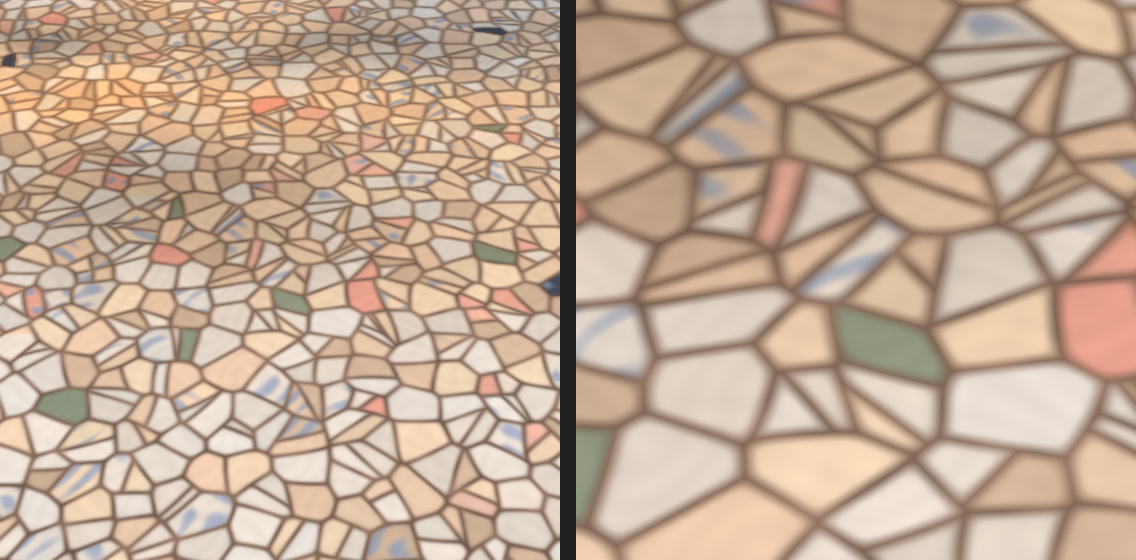
Left, the full canvas; right, a detail of the centre.
This texture is drawn by a Shadertoy shader. Its source:

```glsl
const float TILT = 0.5;              // how quickly the floor recedes
const vec2 DENSITY = vec2(12.3, 28.0);
const float JITTER = 0.88;
const float SIZE_SPREAD = 0.2;
const float SPLIT_SHARE = 0.38;      // share of stones broken in two
const float CORNER_SHARPNESS = 27.0;
const float GROUT_HALF_WIDTH = 0.046;
const float SOFTNESS = 0.0025;
const vec3 CREAM  = vec3(0.92, 0.83, 0.71);
const vec3 PEACH  = vec3(0.91, 0.77, 0.66);
const vec3 PALE   = vec3(0.88, 0.85, 0.82);
const vec3 TAN    = vec3(0.79, 0.68, 0.58);
const vec3 SALMON = vec3(0.91, 0.63, 0.56);
const vec3 GREEN  = vec3(0.55, 0.58, 0.49);
const vec3 NAVY   = vec3(0.28, 0.30, 0.38);
const vec3 STAIN  = vec3(0.56, 0.61, 0.72);
const vec3 GROUT  = vec3(0.50, 0.39, 0.33);
const vec3 SUN    = vec3(1.12, 1.01, 0.88);
const vec3 SHADE  = vec3(0.77, 0.77, 0.77);
const vec3 COOL   = vec3(0.83, 0.89, 0.97);

vec3 hash3(vec2 p) {
    vec3 q = fract(p.xyx * vec3(0.1031, 0.1030, 0.0973));
    q += dot(q, q.yxz + 33.33);
    return fract((q.xxy + q.yzz) * q.zyx);
}

// Site position in xy, power weight in z
vec3 site(vec2 cell) {
    vec3 h = hash3(cell + 71.0);
    return vec3(cell + 0.5 + JITTER * (h.xy - 0.5), SIZE_SPREAD * h.z);
}

// Weighted cells with straight sides: edge distance in x, stone id in yz
vec3 stones(vec2 p) {
    vec2 base = floor(p), home = base;
    vec3 own = vec3(0.0);
    float best = 1e5;
    for (int j = -2; j <= 2; j++)
    for (int i = -2; i <= 2; i++) {
        vec2 cell = base + vec2(i, j);
        vec3 s = site(cell);
        float power = dot(p - s.xy, p - s.xy) - s.z;
        if (power < best) { best = power; own = s; home = cell; }
    }
    float sum = 0.0;
    for (int j = -2; j <= 2; j++)
    for (int i = -2; i <= 2; i++) {
        vec2 cell = base + vec2(i, j);
        if (cell == home) continue;
        vec3 s = site(cell);
        float power = dot(p - s.xy, p - s.xy) - s.z;
        float d = (power - best) / (2.0 * length(s.xy - own.xy));
        sum += exp(-CORNER_SHARPNESS * d);
    }
    // A straight crack divides some stones
    vec3 h = hash3(home + 19.0);
    float side = 0.0;
    if (h.x < SPLIT_SHARE) {
        float angle = 6.2832 * h.y;
        float crack = dot(p - own.xy, vec2(cos(angle), sin(angle))) + 0.12 * (h.z - 0.5);
        side = step(0.0, crack);
        sum += exp(-CORNER_SHARPNESS * abs(crack));
    }
    return vec3(-log(sum) / CORNER_SHARPNESS, home + vec2(137.0 * side, 0.0));
}

float marbling(vec2 p) {
    p += 0.7 * sin(p.yx * 2.3 + 1.0);
    return 0.5 + 0.25 * (sin(p.x * 5.1 + p.y * 2.7) + sin(p.y * 6.3 - p.x * 3.4));
}

vec3 stoneColor(vec2 id, vec2 p, float depth) {
    vec3 h = hash3(id + 5.0), k = hash3(id + 43.0);
    vec3 col = mix(CREAM, PEACH, h.x);
    col = mix(col, PALE, step(h.y, mix(0.62, 0.34, depth)) * (0.65 + 0.35 * h.z));
    col = mix(col, TAN, step(0.92, h.y) * 0.85);
    col = mix(col, SALMON, step(0.96, k.x) * (0.5 + 0.5 * h.z));
    col = mix(col, GREEN, step(k.x, 0.005));
    col = mix(col, NAVY, step(k.y, 0.003));
    float stain = smoothstep(0.4, 1.0, marbling(p * 0.9 + 9.0 * k.xy));
    col = mix(col, STAIN, stain * step(0.82, k.z) * 0.75);
    return col * (0.95 + 0.09 * k.y) * (0.98 + 0.04 * marbling(p * 1.3));
}

float pool(vec2 uv, vec2 center, vec2 radius) {
    vec2 q = (uv - center) / radius;
    return exp(-dot(q, q));
}

// Dappled light: sunny band, leaf shadows, cool far corner
vec3 lighting(vec2 uv) {
    vec2 q = uv + 0.012 * sin(uv.yx * vec2(31.0, 17.0));
    float sun = pool(q, vec2(0.15, 0.83), vec2(0.28, 0.055))
              + 0.6 * pool(q, vec2(0.65, 0.81), vec2(0.45, 0.06))
              + 0.6 * pool(q, vec2(0.35, 0.97), vec2(0.16, 0.05));
    float shade = pool(q, vec2(0.05, 0.94), vec2(0.17, 0.035))
                + 0.85 * pool(q, vec2(0.62, 0.92), vec2(0.28, 0.04))
                + 0.7 * pool(q, vec2(0.25, 0.68), vec2(0.32, 0.075))
                + 0.4 * pool(q, vec2(0.42, 0.58), vec2(0.4, 0.08));
    float cool = pool(q, vec2(1.0, 0.98), vec2(0.45, 0.15));
    vec3 light = mix(vec3(1.02), vec3(1.0, 0.975, 0.94), smoothstep(0.25, 0.7, uv.y));
    light *= mix(vec3(1.0), SUN, min(sun, 1.0));
    light *= mix(vec3(1.0), SHADE, min(shade, 1.0));
    return light * mix(vec3(1.0), COOL, cool);
}

void mainImage(out vec4 fragColor, in vec2 fragCoord) {
    vec2 uv = fragCoord / iResolution.xy;

    // Floor plane in perspective
    float far = 1.0 / (1.0 - TILT * uv.y);
    vec2 p = vec2((uv.x - 0.5) * far, far) * DENSITY;
    p += 0.05 * sin(p.yx * 2.1);

    // Stones set in grout
    vec3 stone = stones(p);
    float blur = SOFTNESS * far * (DENSITY.x + DENSITY.y * TILT * far);
    float face = smoothstep(GROUT_HALF_WIDTH - blur, GROUT_HALF_WIDTH + blur, stone.x);
    vec3 col = stoneColor(stone.yz, p, smoothstep(0.2, 0.8, uv.y));
    col *= mix(0.97, 1.02, smoothstep(0.04, 0.2, stone.x));
    vec3 grout = GROUT * (0.85 + 0.3 * marbling(p * 0.6));
    col = mix(grout, col, face) * lighting(uv);

    fragColor = vec4(clamp(col, 0.0, 1.0), 1.0);
}
```
